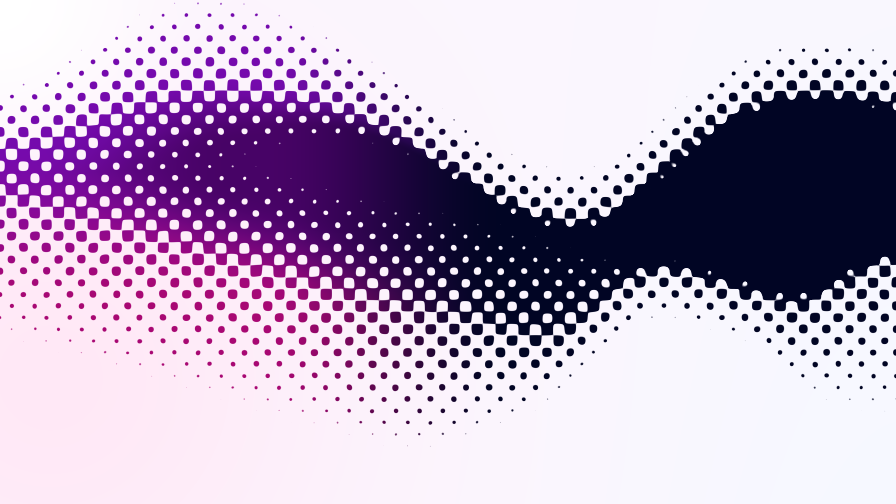
Give the GLSL for this background, as a WebGL 1 fragment shader.

```glsl
precision highp float;
// A halftone wave: violet and magenta ink on the left runs into navy on the right.
// Two edge curves bound the band; distance to them, over a varying softness,
// gives a tone that thresholds a product-of-cosines dot screen.

uniform vec2 u_resolution;

#define CELL 0.0231
#define WARP 0.0024
#define DOT_CURVE 1.25
#define TONE_GAIN 1.09
#define OUTER_SPREAD 1.16
#define VIOLET vec3(0.46, 0.04, 0.68)
#define MAGENTA vec3(0.66, 0.03, 0.45)
#define PLUM vec3(0.28, 0.01, 0.40)
#define NAVY vec3(0.005, 0.02, 0.14)
#define PAPER vec3(0.985, 0.965, 0.995)
#define PINK_GLOW vec3(1.0, 0.91, 0.965)
#define BLUE_GLOW vec3(0.965, 0.972, 1.0)

const float PI = 3.14159265;

// Gradient noise
vec2 gradient(vec2 cell) {
  float angle = 2.0 * PI * fract(sin(dot(cell, vec2(127.1, 311.7))) * 4375.85);
  return vec2(cos(angle), sin(angle));
}

float noise(vec2 p) {
  vec2 i = floor(p), f = fract(p);
  vec2 u = f * f * (3.0 - 2.0 * f);
  vec2 e = vec2(1.0, 0.0);
  float low = mix(dot(gradient(i), f), dot(gradient(i + e), f - e), u.x);
  float high = mix(dot(gradient(i + e.yx), f - e.yx),
                   dot(gradient(i + e.xx), f - e.xx), u.x);
  return mix(low, high, u.y);
}

float bump(float x, float center, float width) {
  float t = (x - center) / width;
  return exp(-t * t);
}

// Half-tone contours of the band
float upperEdge(float x) {
  float valleyWidth = x < 1.14 ? 0.35 : 0.25;
  return 0.83 - 0.265 * bump(x, 1.14, valleyWidth)
       - 0.12 * bump(x, 0.0, 0.25) - 0.04 * bump(x, 1.85, 0.15);
}

float lowerEdge(float x) {
  return 0.62 - 0.29 * x + 0.02 * smoothstep(0.7, 0.95, x)
       + 0.21 * smoothstep(1.05, 1.34, x) + 0.15 * smoothstep(1.55, 1.8, x);
}

// Signed depth scaled by separate inner and outer softness
float softDepth(float depth, float inner, float outer) {
  return depth / (depth > 0.0 ? inner : outer * OUTER_SPREAD);
}

// Ink tone: -1 is bare paper, 0 a checkerboard, 1 solid ink
float bandTone(vec2 p) {
  float x = p.x;
  float innerTop = mix(0.25, 0.025, smoothstep(0.1, 0.9, x));
  float outerTop = 0.095 + 0.085 * bump(x, 0.38, 0.3);
  float innerBottom = mix(0.22, 0.025, smoothstep(1.05, 1.3, x));
  float outerBottom = 0.27 - 0.18 * smoothstep(0.8, 1.2, x)
                    + 0.2 * smoothstep(1.45, 1.8, x);
  float depth = min(softDepth(upperEdge(x) - p.y, innerTop, outerTop),
                    softDepth(p.y - lowerEdge(x), innerBottom, outerBottom));
  float fade = 1.0 - clamp(abs(depth), 0.0, 1.0);
  return sign(depth) * (1.0 - pow(fade, DOT_CURVE)) * TONE_GAIN;
}

// Coverage of the diagonal dot screen
float halftone(vec2 p, float tone, float pixel) {
  vec2 a = p * PI / CELL;
  vec2 c = cos(a), s = sin(a);
  float slope = max(length(vec2(s.x * c.y, c.x * s.y)), 0.3) * PI / CELL;
  float blur = 0.7 * slope * pixel;
  return smoothstep(-blur, blur, c.x * c.y + tone);
}

vec3 inkColor(vec2 p, float tone) {
  float middle = 0.5 * (upperEdge(p.x) + lowerEdge(p.x));
  float rise = smoothstep(-0.28, 0.06, p.y - middle);
  vec3 ink = mix(MAGENTA, VIOLET, rise);
  ink = mix(ink, PLUM, smoothstep(-0.2, 0.8, tone) * smoothstep(0.0, 0.45, p.x));
  return mix(ink, NAVY, smoothstep(0.52, 1.0, p.x));
}

vec3 paperColor(vec2 p) {
  vec3 paper = mix(PAPER, BLUE_GLOW, smoothstep(0.8, 1.8, p.x) * (1.0 - 0.5 * p.y));
  float pink = exp(-dot(p - vec2(0.1, 0.25), p - vec2(0.1, 0.25)) * 3.0);
  paper = mix(paper, PINK_GLOW, pink);
  float corner = 1.0 - smoothstep(0.0, 0.5, length(p - vec2(0.0, 1.0)));
  return mix(paper, vec3(1.0), corner);
}

void main() {
  float pixel = 1.0 / u_resolution.y;
  vec2 p = gl_FragCoord.xy * pixel;
  vec2 wobble = vec2(noise(p * 30.0), noise(p * 30.0 + 37.0));
  float tone = bandTone(p);
  float ink = halftone(p + WARP * wobble, tone, pixel);
  gl_FragColor = vec4(mix(paperColor(p), inkColor(p, tone), ink), 1.0);
}
```
